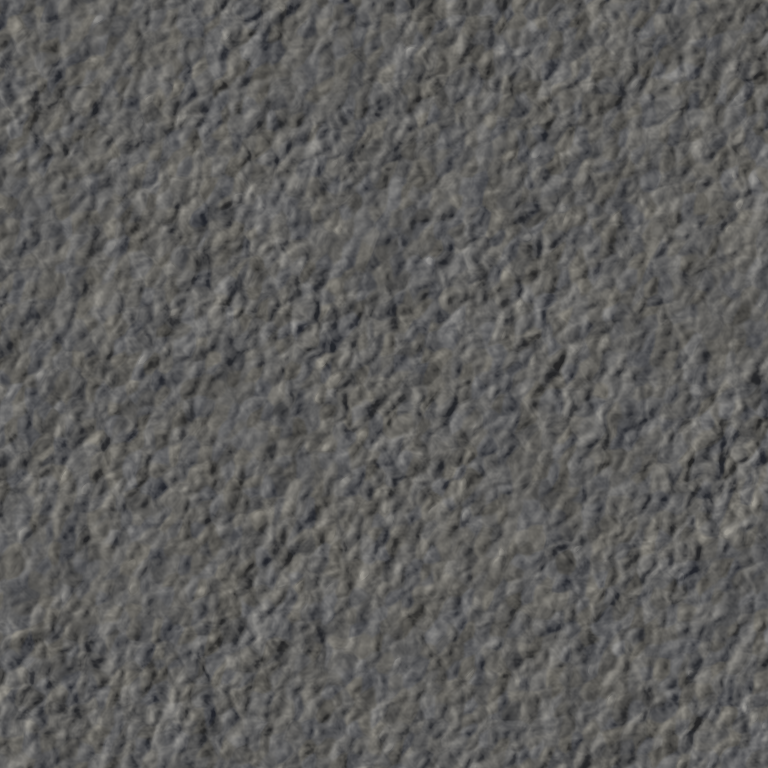
Give the GLSL for this texture, as a three.js fragment shader.

```glsl
varying vec2 vUv;

vec2 hash2(vec2 p) {
  vec3 q = fract(vec3(p.xyx) * vec3(0.1031, 0.1030, 0.0973));
  q += dot(q, q.yzx + 33.33);
  return fract((q.xx + q.yz) * q.zy);
}

// Gradient noise, roughly -0.7 to 0.7
float noise(vec2 p) {
  vec2 cell = floor(p);
  vec2 f = fract(p);
  vec2 u = f * f * f * (f * (f * 6.0 - 15.0) + 10.0);
  vec4 corner;
  corner.x = dot(hash2(cell) * 2.0 - 1.0, f);
  corner.y = dot(hash2(cell + vec2(1, 0)) * 2.0 - 1.0, f - vec2(1, 0));
  corner.z = dot(hash2(cell + vec2(0, 1)) * 2.0 - 1.0, f - vec2(0, 1));
  corner.w = dot(hash2(cell + 1.0) * 2.0 - 1.0, f - 1.0);
  return mix(mix(corner.x, corner.y, u.x), mix(corner.z, corner.w, u.x), u.y);
}

// Packed grains: x is the distance to the centre, yz are blended random traits
vec3 grains(vec2 p) {
  p = vec2(p.x - 0.3 * p.y, p.y) * vec2(64.0, 48.0) + 7.0;
  vec2 cell = floor(p);
  float nearest = 4.0;
  vec3 traits = vec3(0.0);
  for (int y = -1; y <= 1; y++) {
    for (int x = -1; x <= 1; x++) {
      vec2 id = cell + vec2(x, y);
      float d = length(p - id - hash2(id + 9.0));
      float weight = exp(-14.0 * d);
      nearest = min(nearest, d);
      traits += weight * vec3(hash2(id + 71.0), 1.0);
    }
  }
  return vec3(nearest, traits.xy / traits.z);
}

// Rough stone relief: broad lumps, creased grains and fine grit
float relief(vec2 p) {
  mat2 turn = mat2(0.8, 0.6, -0.6, 0.8);
  vec2 q = p * 13.0 + 40.0;
  float height = -0.55 * grains(p).x;
  float amplitude = 1.3;
  for (int i = 0; i < 5; i++) {
    height += amplitude * noise(q);
    q = turn * q * 2.05 + 17.3;
    amplitude *= i < 2 ? 0.8 : 0.43;
  }
  return height;
}

void main() {
  // Bend the domain so that grains become irregular
  vec2 bend = vec2(noise(vUv * 38.0 + 5.0), noise(vUv * 38.0 + 90.0));
  vec2 p = vUv + 0.006 * bend;

  // Light from the upper left, taken as the slope along its direction
  vec2 lightStep = vec2(0.0031, -0.0014);
  float slope = relief(p + lightStep) - relief(p - lightStep);
  float roughness = 1.0 + 0.55 * noise(vUv * vec2(5.0, 6.0) + 20.0);
  float shade = slope * roughness;

  // Grain tone, lit slopes, deep pits and rare pale stones
  vec3 grain = grains(p);
  float tone = 0.361 + 0.215 * shade;
  tone += 0.08 * (grain.y - 0.5) + 0.025 * noise(p * 150.0 + 8.0);
  tone += 0.035 * noise(vUv * 9.0 + 60.0);
  tone -= 0.035 * smoothstep(0.28, 0.6, -shade);
  tone += 0.07 * smoothstep(0.93, 0.99, grain.y) * smoothstep(0.5, 0.2, grain.x);
  tone = clamp(tone, 0.15, 0.6);

  // Cool shadows, warm highlights and faint mineral tints
  float warmth = 0.05 * (tone - 0.3) + 0.018 * (grain.z - 0.5);
  vec3 color = vec3(tone) + warmth * vec3(0.8, 0.2, -1.4);
  gl_FragColor = vec4(color, 1.0);
}
```
